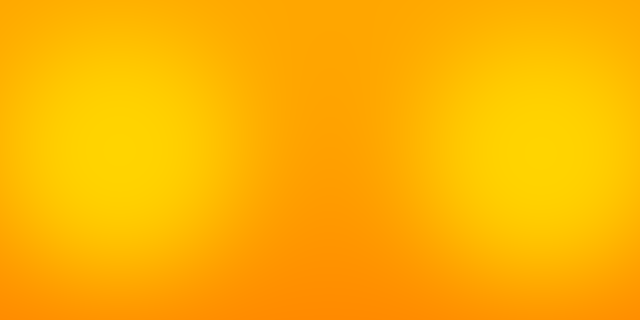
A Shadertoy shader for this background:

```glsl
// Two soft golden glows side by side on a warm amber backdrop.
// The backdrop is an eased vertical gradient; each glow is a radial
// super-Gaussian falloff that blends the backdrop towards gold.

const vec3 DEEP_ORANGE = vec3(1.0, 0.54, 0.0);
const vec3 AMBER       = vec3(1.0, 0.65, 0.0);
const vec3 GOLD        = vec3(1.0, 0.83, 0.0);

// Vertical gradient that changes fastest near the bottom.
vec3 backdrop(float height) {
    float rise = 1.0 - pow(1.0 - clamp(height, 0.0, 1.0), 1.6);
    return mix(DEEP_ORANGE, AMBER, rise);
}

// Radial glow: 1 at the centre, with a broad core and a soft rim.
float glow(vec2 p, vec2 centre, float radius, float sharpness) {
    return exp(-pow(length(p - centre) / radius, sharpness));
}

void mainImage(out vec4 fragColor, in vec2 fragCoord) {
    // Canvas height is one unit.
    vec2 p = fragCoord / iResolution.y;
    float width = iResolution.x / iResolution.y;

    float leftGlow  = glow(p, vec2(0.187 * width, 0.53), 0.415, 2.8);
    float rightGlow = glow(p, vec2(0.845 * width, 0.52), 0.415, 2.8);

    // Screen-combine the glows so that their overlap stays smooth.
    float light = 1.0 - (1.0 - leftGlow) * (1.0 - rightGlow);
    fragColor = vec4(mix(backdrop(p.y), GOLD, light), 1.0);
}
```
